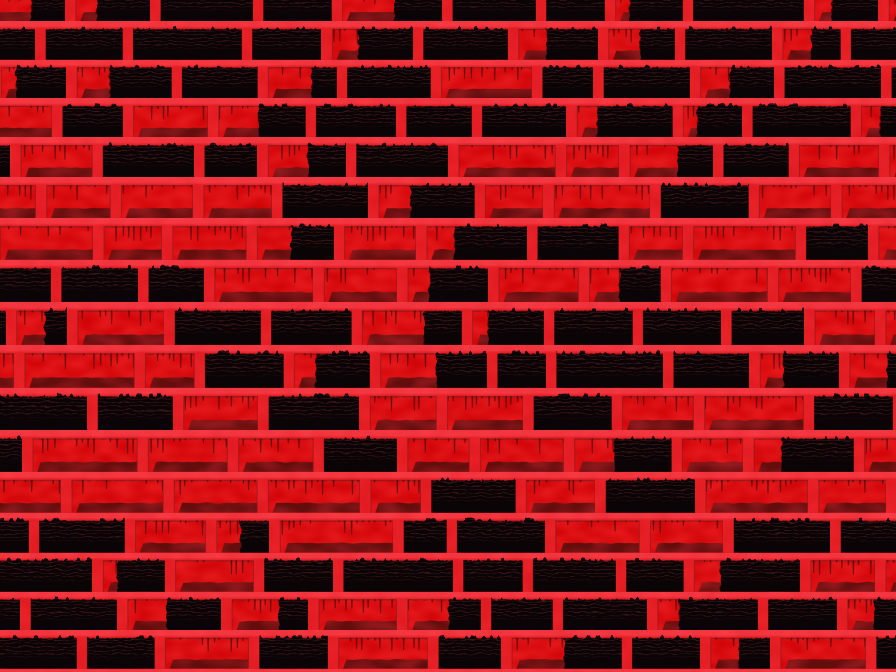
Reproduce this pattern procedurally as a WebGL 2 fragment shader.

```glsl
#version 300 es
precision highp float;
// Brick wall of about 17 courses by 10 bricks: jittered cells give uneven brick widths.
// Each brick is a bevelled red block with drips, and many wear a ridged black coat
// over all or the right part of the face. Lengths are in canvas heights.
uniform vec2 u_resolution;
out vec4 fragColor;

const vec3 BLACK = vec3(0.045, 0.015, 0.025);
const vec3 RIDGE = vec3(0.23, 0.085, 0.085);
const vec3 MAROON = vec3(0.39, 0.05, 0.05);
const vec3 SEAM = vec3(0.67, 0.13, 0.15);
const vec3 FACE = vec3(0.86, 0.06, 0.07);
const vec3 MORTAR = vec3(0.95, 0.21, 0.25);
const vec2 PITCH = vec2(0.1333, 0.0602);
const float JOINT = 0.0155;
const float BRICK_H = 0.0485;

float hash(vec2 p) {
  vec3 q = fract(vec3(p.xyx) * 0.1031);
  q += dot(q, q.yzx + 33.33);
  return fract((q.x + q.y) * q.z);
}

float gradAt(vec2 cell, vec2 d) {
  float a = 6.2832 * hash(cell);
  return dot(vec2(cos(a), sin(a)), d);
}

// Gradient noise, about -0.7 to 0.7
float noise(vec2 p) {
  vec2 i = floor(p), f = fract(p);
  vec2 w = f * f * f * (f * (f * 6.0 - 15.0) + 10.0);
  vec2 e = vec2(1.0, 0.0);
  float low = mix(gradAt(i, f), gradAt(i + e.xy, f - e.xy), w.x);
  float high = mix(gradAt(i + e.yx, f - e.yx), gradAt(i + e.xx, f - e.xx), w.x);
  return mix(low, high, w.y);
}

float above(float x, float edge, float soft) {
  return smoothstep(edge - soft, edge + soft, x);
}

float band(float x, float lo, float hi, float soft) {
  return above(x, lo, soft) * (1.0 - above(x, hi, soft));
}

float brickEdge(float i, float row) {
  return i + 0.46 * (hash(vec2(i + 17.0, row * 3.0 + 5.0)) - 0.5);
}

// Chance that a brick stays bare: two red zones, almost none at the top
float bareChance(float row) {
  float zones = 0.6 * exp(-0.8 * pow(row - 4.5, 2.0)) + 0.62 * exp(-0.6 * pow(row - 10.7, 2.0));
  return (0.2 + zones) * smoothstep(16.0, 13.0, row);
}

// Thin runs of varied length hanging from the top of a face
float drips(vec2 p, float depth, float row, float soft) {
  float spacing = 0.0085, c = floor(p.x / spacing);
  float h = hash(vec2(c, row + 40.0));
  float dx = abs(p.x - (c + 0.3 + 0.4 * hash(vec2(c, row + 71.0))) * spacing);
  float len = 0.003 + 0.019 * smoothstep(0.45, 1.0, h);
  float taper = 0.0013 * (1.0 - 0.5 * depth / len);
  return (1.0 - above(dx, taper, soft)) * (1.0 - above(depth, len, soft)) * step(0.4, h);
}

vec3 bareBrick(vec2 p, vec2 uv, float width, float row, float soft) {
  float depth = BRICK_H - uv.y;
  vec3 col = FACE + 0.07 * noise(p * vec2(35.0, 60.0));
  // Lower bevel with a slanted left end
  float rim = 0.0145 + 0.002 * noise(vec2(p.x * 60.0, row));
  float bevel = (1.0 - above(uv.y, rim, soft)) * above(uv.x, 0.007 + 0.35 * uv.y, soft);
  float glow = clamp(0.25 + 0.7 * noise(p * vec2(30.0, 50.0)), 0.0, 0.7);
  col = mix(col, mix(MAROON, SEAM, glow), bevel);
  // Worn top line, drips and side seams
  float worn = 0.0018 + 0.0018 * noise(vec2(p.x * 140.0, row));
  col = mix(col, SEAM * 0.75, 0.8 * (1.0 - above(depth, worn, soft)));
  col = mix(col, MAROON * 0.8, 0.85 * drips(p, depth, row, soft));
  float side = min(uv.x, width - uv.x);
  return mix(col, SEAM * 0.8, 0.8 * (1.0 - above(side, 0.0013, soft)));
}

// Black coat: wavy glossy ridges on the upper part, plain below
vec3 coat(vec2 p, float v) {
  float wave = v * 1150.0 + 4.5 * noise(p * vec2(65.0, 110.0));
  float ridge = smoothstep(0.25, 0.95, sin(wave)) * smoothstep(0.013, 0.026, v);
  float gloss = 0.65 + 0.8 * noise(p * vec2(150.0, 220.0));
  return mix(BLACK, RIDGE, clamp(ridge * gloss, 0.0, 1.0));
}

void main() {
  vec2 p = gl_FragCoord.xy / u_resolution.y;
  float soft = 0.8 / u_resolution.y;

  // Courses, slightly uneven in height
  float s = (p.y - 0.005) / PITCH.y;
  float y = s + 0.145 * sin(6.2832 * s / 16.0);
  float row = floor(y), v = fract(y) * PITCH.y;

  // Find the brick; its joint lies on the left
  float x = p.x / PITCH.x + 0.5 * mod(row, 2.0) + 0.3 * hash(vec2(row, 9.0));
  float i = floor(x);
  if (x < brickEdge(i, row)) i -= 1.0;
  else if (x >= brickEdge(i + 1.0, row)) i += 1.0;
  float left = brickEdge(i, row);
  float width = (brickEdge(i + 1.0, row) - left) * PITCH.x - JOINT;
  float u = (x - left) * PITCH.x - JOINT;

  // Mortar, deeper red towards the brick tops and in the joints
  vec3 col = mix(FACE, MORTAR, 0.4 + 0.6 * smoothstep(BRICK_H, BRICK_H + 0.005, v));
  col += 0.03 * noise(p * 45.0);

  float inside = band(u, 0.0, width, soft);
  float body = inside * band(v, 0.0, BRICK_H, soft);
  col = mix(col, bareBrick(p, vec2(u, v), width, row, soft), body);

  // Coat with ragged top and, on some bricks, a bare left part
  vec2 id = vec2(i + 31.0, row + 7.0);
  float partial = step(hash(id + 50.0), 0.3);
  float start = partial * width * mix(0.2, 0.65, hash(id + 90.0)) + partial * 0.004 * noise(p * 110.0);
  float tuft = 0.0045 * smoothstep(0.05, 0.35, noise(vec2(p.x * 125.0, row * 1.7 + 0.4)));
  float top = BRICK_H - 0.001 + tuft + 0.0015 * noise(vec2(p.x * 300.0, row + 0.5));
  float coated = step(bareChance(row), hash(id)) * band(u, start, width, soft) * band(v, 0.0, top, soft);
  col = mix(col, coat(p, v), coated);

  fragColor = vec4(clamp(col, 0.0, 1.0), 1.0);
}
```
